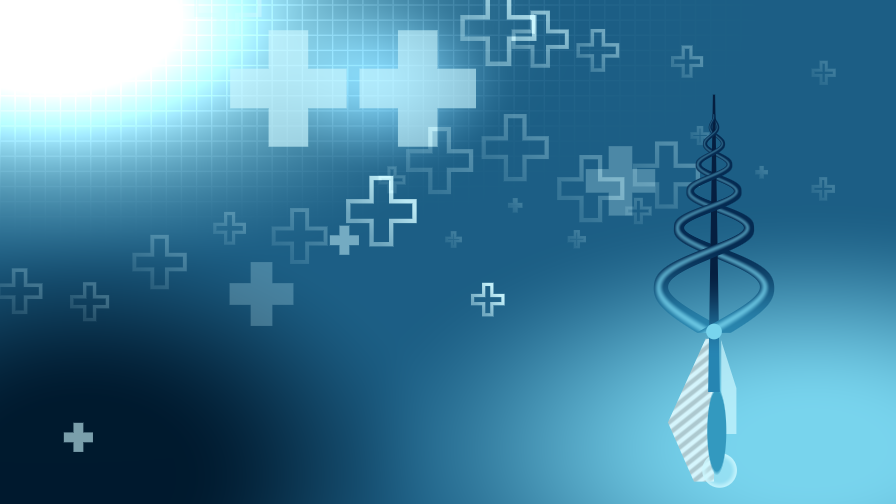
Write a WebGL 1 fragment shader that draws this background.

```glsl
precision highp float;
// Blue backdrop with a white corner glow, a faint grid and drifting plus signs,
// and a twin-helix staff with pale wings at the right. Soft ellipses paint the
// light; distance functions on a 16 by 9 canvas draw every shape.
uniform vec2 u_resolution;

#define BASE_BLUE vec3(0.11, 0.37, 0.52)
#define DEEP_NAVY vec3(0.00, 0.10, 0.18)
#define SKY_CYAN vec3(0.47, 0.83, 0.93)
#define ICE vec3(0.80, 0.97, 1.0)
#define GRID_PITCH 0.27
#define ARM_RATIO 0.34
#define STAFF_X 12.75
#define HELIX_FOOT 3.06
#define HELIX_HEIGHT 3.9
#define TWIST_RATE 0.56

float px; // width of one pixel in canvas units

float hash(float n) {
  n = fract(n * 0.1031);
  n *= n + 33.33;
  n *= n + n;
  return fract(n);
}

float cover(float d) { return clamp(0.5 - d / px, 0.0, 1.0); }

// 1 inside the ellipse, fading to 0 between the two relative radii
float pool(vec2 p, vec2 centre, vec2 radii, float inner, float outer) {
  return 1.0 - smoothstep(inner, outer, length((p - centre) / radii));
}

float crossDistance(vec2 p, float size) {
  p = abs(p);
  return max(max(p.x, p.y) - size, min(p.x, p.y) - ARM_RATIO * size);
}

float plate(vec2 p, float size) { return cover(crossDistance(p, size)); }

float frame(vec2 p, float size) {
  float halfStroke = 0.02 + 0.03 * size;
  float sheen = 0.75 + 0.25 * clamp((p.x + p.y) / size, -1.0, 1.0);
  return sheen * cover(abs(crossDistance(p, size) + halfStroke) - halfStroke);
}

vec3 backdrop(vec2 p) {
  vec3 col = mix(BASE_BLUE, DEEP_NAVY, pool(p, vec2(1.5, 0.5), vec2(5.5, 4.0), 0.3, 1.2));
  col = mix(col, SKY_CYAN, pool(p, vec2(14.5, 1.0), vec2(8.0, 4.2), 0.15, 1.05));
  col = mix(col, vec3(0.60, 0.89, 0.94), pool(p, vec2(0.5, 8.8), vec2(10.0, 5.0), 0.1, 1.0));
  col += 0.3 * ICE * pool(p, vec2(6.9, 7.5), vec2(2.4, 1.7), 0.0, 1.0);
  vec2 toCorner = (p - vec2(1.0, 8.6)) / vec2(3.1, 1.8);
  col += 0.75 * exp(-dot(toCorner, toCorner));
  // grid fading away from the upper left
  vec2 cell = abs(fract(p / GRID_PITCH) - 0.5) * GRID_PITCH;
  float line = cover(GRID_PITCH * 0.5 - max(cell.x, cell.y) - 0.012);
  return col + 0.1 * line * pool(p, vec2(2.0, 9.0), vec2(12.0, 4.5), 0.2, 1.0);
}

float plusSigns(vec2 p) {
  // leading signs
  float light = 0.65 * plate(p - vec2(5.15, 7.42), 1.04);
  light += 0.6 * plate(p - vec2(7.46, 7.42), 1.04);
  light += 0.27 * plate(p - vec2(11.08, 5.77), 0.62);
  light += 0.25 * plate(p - vec2(4.67, 3.75), 0.57);
  light += 0.6 * plate(p - vec2(1.4, 1.19), 0.26);
  light += 0.5 * plate(p - vec2(6.15, 4.71), 0.26);
  light += 0.9 * frame(p - vec2(6.81, 5.23), 0.63);
  light += 0.95 * frame(p - vec2(8.71, 3.65), 0.3);
  light += 0.6 * frame(p - vec2(4.07, 8.9), 0.6);
  // three chains: shrinking along the top, weaving mid right, rising at left
  for (int k = 0; k < 5; k++) {
    float i = float(k);
    vec2 top = vec2(8.9 + 0.7 * i + 0.047 * i * i * i, 8.5 - 0.2 * i);
    vec2 middle = vec2(7.85 + 1.35 * i, 6.0 + 0.45 * sin(1.9 * i + 0.3));
    vec2 left = vec2(0.35 + 1.25 * i, 3.45 + 0.42 * i + 0.35 * cos(2.4 * i));
    light += (0.75 - 0.14 * i) * frame(p - top, 0.68 * pow(0.75, i));
    light += 0.3 * step(i, 3.5) * frame(p - middle, 0.6);
    light += 0.25 * frame(p - left, 0.28 + 0.25 * hash(i + 3.0));
  }
  // small stray signs along the band
  for (int k = 0; k < 8; k++) {
    float i = float(k);
    vec2 spot = vec2(7.0 + 1.1 * i, 4.3 + 2.6 * hash(i + 20.0));
    light += 0.2 * frame(p - spot, 0.1 + 0.16 * hash(i + 50.0));
  }
  return min(light, 1.0);
}

// Paints the part of one strand lying behind (side -1) or before (side 1) the pole
vec3 strand(vec3 col, vec2 p, float turn, float side) {
  float h = clamp(p.y - HELIX_FOOT, 0.0, HELIX_HEIGHT);
  float growth = exp(TWIST_RATE * h);
  float phase = 3.1416 * 0.79 * (growth - 1.0);
  float reach = 0.31 * (HELIX_HEIGHT - h);
  float slope = reach * cos(phase) * 3.1416 * 0.79 * TWIST_RATE * growth - 0.31 * sin(phase);
  float offset = (p.x - STAFF_X - turn * reach * sin(phase)) / sqrt(1.0 + slope * slope);
  float radius = 0.02 + 0.035 * (HELIX_HEIGHT - h);
  float mask = cover(abs(offset) - radius) * cover(abs(p.y - HELIX_FOOT - 1.95) - 1.95);
  mask *= step(0.0, side * turn * cos(phase));
  float shine = smoothstep(0.75, 0.0, abs(offset / radius + 0.3));
  vec3 body = mix(vec3(0.16, 0.52, 0.68), vec3(0.02, 0.17, 0.32), smoothstep(0.0, 1.6, h));
  return mix(col, mix(body, SKY_CYAN, shine * (0.8 - 0.15 * h)), mask);
}

vec3 staff(vec3 col, vec2 p) {
  // wings: a wide feathered left one and a narrow right one
  float leftEdge = max(12.6 - 0.45 * (2.95 - p.y), 11.93 + 0.44 * (1.45 - p.y));
  float leftWing = max(max(leftEdge - p.x, p.x - 12.75), max(0.4 - p.y, p.y - 2.95));
  float rightWing = max(max(12.88 - p.x, p.x - min(13.15, 12.9 + 0.32 * (2.85 - p.y))), 1.25 - p.y);
  float feather = 0.8 + 0.2 * smoothstep(0.1, 0.4, abs(fract(5.0 * (p.y - 0.8 * p.x)) - 0.5));
  col = mix(col, vec3(0.88, 0.98, 1.0) * feather, 0.9 * cover(leftWing));
  col = mix(col, ICE, 0.7 * cover(rightWing));
  // glassy ball and the blade between the wings
  float ball = length(p - vec2(12.85, 0.6)) - 0.31;
  col = mix(col, ICE, cover(ball) * (0.35 + 0.5 * smoothstep(-0.12, 0.0, ball)));
  float blade = (length((p - vec2(12.8, 1.3)) / vec2(0.17, 0.75)) - 1.0) * 0.17;
  col = mix(col, vec3(0.20, 0.60, 0.75), cover(blade));
  // helix wound around a tapering pole
  col = strand(strand(col, p, 1.0, -1.0), p, -1.0, -1.0);
  float pole = max(abs(p.x - STAFF_X) - 0.02 - 0.016 * (7.31 - p.y), max(p.y - 7.31, 2.0 - p.y));
  vec3 poleTint = mix(vec3(0.15, 0.52, 0.70), vec3(0.02, 0.12, 0.25), smoothstep(2.6, 4.2, p.y));
  col = mix(col, poleTint, cover(pole));
  col = strand(strand(col, p, 1.0, 1.0), p, -1.0, 1.0);
  return mix(col, SKY_CYAN, cover(length(p - vec2(STAFF_X, 3.08)) - 0.14));
}

void main() {
  px = 9.0 / u_resolution.y;
  vec2 p = gl_FragCoord.xy / u_resolution * vec2(16.0, 9.0);
  vec3 col = mix(backdrop(p), ICE, plusSigns(p));
  gl_FragColor = vec4(clamp(staff(col, p), 0.0, 1.0), 1.0);
}
```
